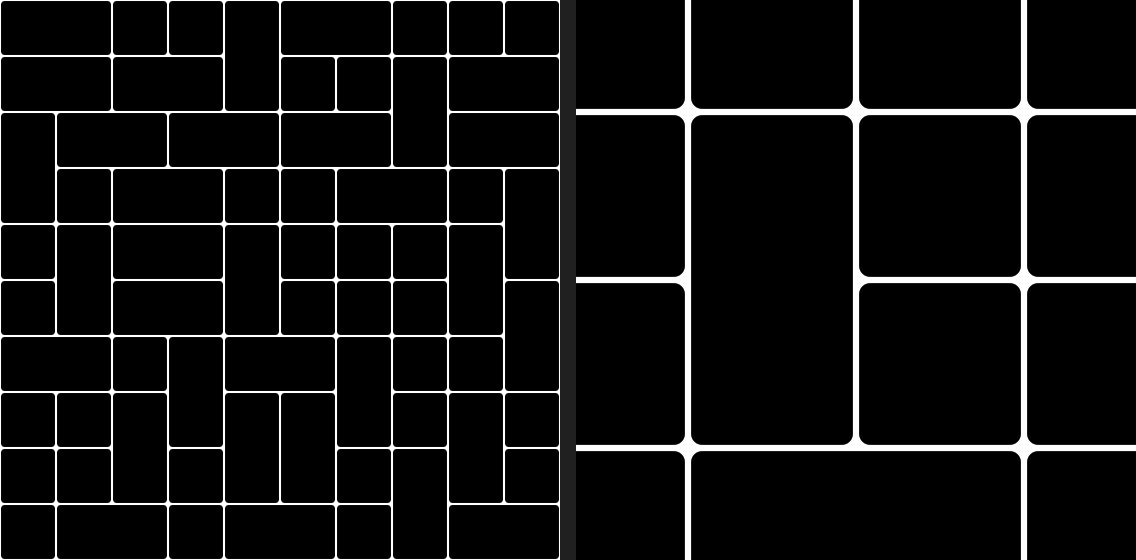
Left: the whole. Right: its middle third, enlarged.
This pattern is drawn by a Shadertoy shader. Its source:

```glsl
// Random paving of square and double rounded black blocks with thin white joints.

const int   CELLS = 10;              // grid cells along each side
const float JOINT_WIDTH = 0.037;     // in cells
const float CORNER_RADIUS = 0.065;   // in cells
const float WIDE_CHANCE = 0.45;      // share of cells that try to grow sideways
const float TALL_CHANCE = 0.36;      // share of cells that try to grow upwards
const uint  SEED = 23u;
const vec3  BLOCK_COLOR = vec3(0.0);
const vec3  JOINT_COLOR = vec3(1.0);

// Integer hash of a cell, from 0 to 1
float hashCell(ivec2 cell) {
    uint h = uint(cell.x) * 0x9E37u + uint(cell.y) * 0x85EBu + SEED * 0xC2B3u;
    h = (h ^ (h >> 15)) * 0x2C1B3C6Du;
    h = (h ^ (h >> 12)) * 0x297A2D39u;
    h ^= h >> 15;
    return float(h & 0xFFFFu) / 65536.0;
}

// Lays blocks row by row and returns the one over the target: origin xy, size zw.
// Blocks never cross the canvas border, so the paving tiles.
ivec4 findBlock(ivec2 target) {
    ivec4 found = ivec4(target, 1, 1);
    int taken = 0;                   // bit mask of the cells filled in this row
    for (int y = 0; y <= target.y; y++) {
        int takenAbove = 0;
        for (int x = 0; x < CELLS; x++) {
            if ((taken & (1 << x)) != 0) continue;

            float choice = hashCell(ivec2(x, y));
            int next = 1 << (x + 1);
            bool wide = choice < WIDE_CHANCE && x + 1 < CELLS && (taken & next) == 0;
            bool tall = choice >= WIDE_CHANCE && choice < WIDE_CHANCE + TALL_CHANCE
                        && y + 1 < CELLS;
            if (wide) taken |= next;
            if (tall) takenAbove |= 1 << x;

            ivec2 size = ivec2(wide ? 2 : 1, tall ? 2 : 1);
            ivec2 offset = target - ivec2(x, y);
            if (all(greaterThanEqual(offset, ivec2(0))) && all(lessThan(offset, size)))
                found = ivec4(x, y, size);
        }
        taken = takenAbove;
    }
    return found;
}

float roundedBox(vec2 p, vec2 halfSize, float radius) {
    vec2 q = abs(p) - halfSize + radius;
    return length(max(q, 0.0)) + min(max(q.x, q.y), 0.0) - radius;
}

void mainImage(out vec4 fragColor, in vec2 fragCoord) {
    vec2 p = fragCoord / iResolution.xy * float(CELLS);
    ivec4 block = findBlock(ivec2(floor(p)));

    // Distance to the block edge, in cells
    vec2 halfSize = 0.5 * vec2(block.zw);
    vec2 center = vec2(block.xy) + halfSize;
    float dist = roundedBox(p - center, halfSize - 0.5 * JOINT_WIDTH, CORNER_RADIUS);

    // One pixel wide smooth edge
    float pixel = float(CELLS) / min(iResolution.x, iResolution.y);
    float joint = clamp(dist / pixel + 0.5, 0.0, 1.0);
    fragColor = vec4(mix(BLOCK_COLOR, JOINT_COLOR, joint), 1.0);
}
```
